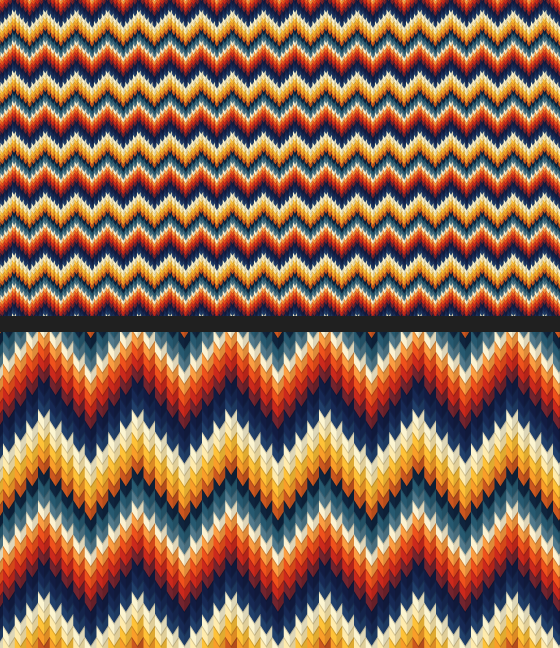
Top: the whole. Bottom: its middle third, enlarged.
This pattern is drawn by a WebGL 1 fragment shader. Its source:

```glsl
precision highp float;

uniform vec2 u_resolution;

#define WAVES 10.125        // zigzags per canvas height (18 across at 16:9)
#define BANDS 5.2           // colour cycles down the canvas
#define COLUMNS 8.0         // feather columns in one zigzag
#define TILES 16.0          // feathers in one colour cycle
#define PHASE vec2(0.45, 0.18)
#define POINT 0.8           // depth of the feather tip, in tiles
#define FACET 0.12          // darkening of the right half
#define SEAM 0.16           // shadow width under each tip, in tiles
#define SEAM_SHADE 0.84
#define SAMPLES 4           // supersamples per axis

// Colours of one cycle, from top to bottom
vec3 threadColour(float i) {
  if (i < 0.5) return vec3(0.99, 0.96, 0.82);
  if (i < 1.5) return vec3(1.00, 0.92, 0.68);
  if (i < 2.5) return vec3(1.00, 0.76, 0.22);
  if (i < 3.5) return vec3(0.98, 0.62, 0.16);
  if (i < 4.5) return vec3(0.80, 0.34, 0.12);
  if (i < 5.5) return vec3(0.06, 0.14, 0.24);
  if (i < 6.5) return vec3(0.15, 0.35, 0.44);
  if (i < 7.5) return vec3(0.32, 0.48, 0.55);
  if (i < 8.5) return vec3(0.99, 0.95, 0.82);
  if (i < 9.5) return vec3(0.99, 0.62, 0.26);
  if (i < 10.5) return vec3(0.94, 0.32, 0.11);
  if (i < 11.5) return vec3(0.80, 0.16, 0.11);
  if (i < 12.5) return vec3(0.45, 0.14, 0.18);
  if (i < 13.5) return vec3(0.07, 0.11, 0.26);
  if (i < 14.5) return vec3(0.09, 0.16, 0.33);
  return vec3(0.13, 0.25, 0.42);
}

vec3 featherPattern(vec2 p) {
  // Columns step down one tile at a time from each peak
  float across = (p.x * WAVES - PHASE.x) * COLUMNS + 0.5;
  float column = floor(across);
  float side = fract(across) - 0.5;
  float halfWave = COLUMNS * 0.5;
  float drop = abs(mod(column + halfWave, COLUMNS) - halfWave);

  // Every tile ends in a tip that points down
  float tip = POINT * (0.5 - 2.0 * abs(side));
  float down = ((1.0 - p.y) * BANDS - PHASE.y) * TILES - drop - tip;
  vec3 colour = threadColour(mod(floor(down), TILES));

  // Folded facet and the shadow of the tile above
  colour *= 1.0 - FACET * step(0.0, side);
  return colour * mix(SEAM_SHADE, 1.0, step(SEAM, fract(down)));
}

void main() {
  vec3 sum = vec3(0.0);
  float count = float(SAMPLES);
  for (int j = 0; j < SAMPLES; j++) {
    for (int i = 0; i < SAMPLES; i++) {
      vec2 offset = (vec2(float(i), float(j)) + 0.5) / count - 0.5;
      sum += featherPattern((gl_FragCoord.xy + offset) / u_resolution.y);
    }
  }
  gl_FragColor = vec4(sum / (count * count), 1.0);
}
```
